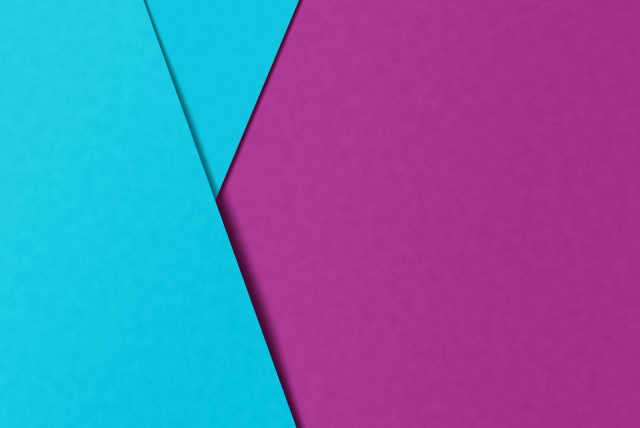
A Shadertoy shader for this background:

```glsl
// Overlapping sheets of cyan and magenta paper with soft cast shadows.

const vec3 CYAN_LIGHT = vec3(0.13, 0.805, 0.893);
const vec3 CYAN_DEEP = vec3(0.025, 0.757, 0.868);
const vec3 CYAN_SHADOW = vec3(0.0, 0.36, 0.43);
const vec3 MAGENTA_LIGHT = vec3(0.675, 0.225, 0.575);
const vec3 MAGENTA_DEEP = vec3(0.63, 0.187, 0.533);
const vec3 MAGENTA_SHADOW = vec3(0.25, 0.03, 0.185);

// Random unit gradient for a lattice cell
vec2 cellGradient(vec2 cell) {
    vec3 q = fract(cell.xyx * vec3(0.1031, 0.103, 0.0973));
    q += dot(q, q.yzx + 33.33);
    float angle = 6.2832 * fract((q.x + q.y) * q.z);
    return vec2(cos(angle), sin(angle));
}

float gradientNoise(vec2 p) {
    vec2 cell = floor(p), f = fract(p);
    vec2 w = f * f * f * (f * (f * 6.0 - 15.0) + 10.0);
    vec2 e = vec2(1.0, 0.0);
    float a = dot(cellGradient(cell), f);
    float b = dot(cellGradient(cell + e.xy), f - e.xy);
    float c = dot(cellGradient(cell + e.yx), f - e.yx);
    float d = dot(cellGradient(cell + e.xx), f - e.xx);
    return mix(mix(a, b, w.x), mix(c, d, w.x), w.y);
}

// Paper tooth: octaves from broad mottling to fine fibres
float paperGrain(vec2 p, float scale) {
    float sum = 0.0, weight = 0.5;
    for (int i = 0; i < 4; i++) {
        sum += weight * gradientNoise(p * scale);
        p = mat2(0.8, -0.6, 0.6, 0.8) * p + 7.3;
        scale *= 2.1;
        weight *= 0.75;
    }
    return sum;
}

// Signed distance to the line a-b, positive on the left of its direction
float lineDistance(vec2 p, vec2 a, vec2 b) {
    vec2 dir = normalize(b - a);
    return dot(p - a, vec2(-dir.y, dir.x));
}

// Shadow strength: solid up to core, gone at reach
float castShadow(float d, float core, float reach) {
    return 1.0 - smoothstep(core, reach, d);
}

// Smooth coverage of the sheet on the negative side of an edge
float sheetMask(float d, float pixel) {
    return 1.0 - smoothstep(-0.7 * pixel, 0.7 * pixel, d);
}

void mainImage(out vec4 fragColor, in vec2 fragCoord) {
    // The canvas spans 1.5 by 1
    vec2 p = fragCoord / iResolution.xy * vec2(1.5, 1.0);
    float pixel = 1.0 / iResolution.y;

    // Cut edges of the front and middle sheets
    float front = lineDistance(p, vec2(0.336, 1.0), vec2(0.695, 0.0));
    float middle = lineDistance(p, vec2(0.701, 1.0), vec2(0.506, 0.535));
    float grain = paperGrain(p, 32.0);

    // Magenta base, slightly brighter beside the sheets
    float falloff = smoothstep(0.55, 1.45, p.x + 0.15 * (0.5 - p.y));
    vec3 color = mix(MAGENTA_LIGHT, MAGENTA_DEEP, falloff);
    color += grain * vec3(0.035, 0.035, 0.032);
    float frontReach = mix(0.026, 0.044, smoothstep(0.0, 0.3, p.y));
    float frontShade = castShadow(front, 0.003, frontReach);
    float middleShade = castShadow(middle, 0.002, mix(0.02, 0.013, p.y));
    float shade = 1.0 - (1.0 - frontShade) * (1.0 - middleShade);
    color = mix(color, MAGENTA_SHADOW, 0.95 * shade);

    // Middle cyan sheet under the front sheet's narrow shadow
    vec3 middleColor = mix(CYAN_DEEP, CYAN_LIGHT, 0.35) + grain * 0.025;
    float narrowReach = mix(0.022, 0.011, smoothstep(0.7, 1.0, p.y));
    float narrowShade = castShadow(front, 0.001, narrowReach);
    middleColor = mix(middleColor, CYAN_SHADOW, 0.9 * narrowShade);
    color = mix(color, middleColor, sheetMask(middle, pixel));

    // Front cyan sheet, lit from the upper left
    float light = smoothstep(-0.2, 0.75, 0.55 * p.y - 0.85 * p.x + 0.3);
    vec3 frontColor = mix(CYAN_DEEP, CYAN_LIGHT, light);
    frontColor += grain * vec3(0.055, 0.035, 0.028);
    color = mix(color, frontColor, sheetMask(front, pixel));

    fragColor = vec4(clamp(color, 0.0, 1.0), 1.0);
}
```
